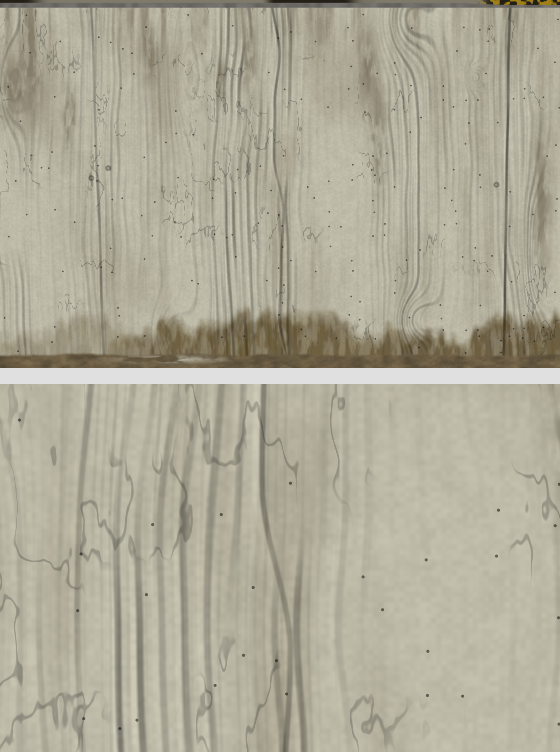
Top: the whole. Bottom: its middle third, enlarged.
Give the GLSL for this texture, as a WebGL 2 fragment shader.

```glsl
#version 300 es
precision highp float;
// Board-marked concrete wall with water stains, moss at the foot, a coping
// strip above and bare earth below. Wood grain lines are contours of a phase
// field that bulges around each knot.
uniform vec2 u_resolution;
out vec4 fragColor;

const vec3 CONCRETE = vec3(0.745, 0.733, 0.662), WEATHERED = vec3(0.65, 0.63, 0.55);
const vec3 STAIN = vec3(0.49, 0.46, 0.385), EARTH = vec3(0.41, 0.355, 0.26);
const vec3 MOSS = vec3(0.42, 0.36, 0.22), COPING = vec3(0.43, 0.42, 0.40);
const vec3 SHADOW = vec3(0.14, 0.12, 0.09), LEAF = vec3(0.62, 0.50, 0.08);

// Centre and radii
const vec4 KNOTS[7] = vec4[7](
  vec4(0.03, 0.77, 0.04, 0.11), vec4(1.10, 0.95, 0.07, 0.10), vec4(0.51, 0.81, 0.04, 0.16),
  vec4(1.29, 0.79, 0.02, 0.03), vec4(1.13, 0.13, 0.05, 0.06), vec4(0.47, 0.09, 0.05, 0.08),
  vec4(1.47, 0.30, 0.04, 0.15));
const vec4 STAINS[9] = vec4[9](
  vec4(1.00, 0.82, 0.025, 0.10), vec4(1.03, 0.62, 0.02, 0.13), vec4(0.41, 0.85, 0.02, 0.08),
  vec4(0.19, 0.68, 0.02, 0.09), vec4(0.09, 0.82, 0.03, 0.12), vec4(0.03, 0.76, 0.04, 0.09),
  vec4(0.68, 0.85, 0.02, 0.10), vec4(0.60, 0.78, 0.015, 0.06), vec4(1.47, 0.45, 0.025, 0.18));
// Centre, half width and depth of each group of grain lines
const vec3 BANDS[6] = vec3[6](
  vec3(0.62, 0.075, 0.85), vec3(0.775, 0.03, 0.9), vec3(0.25, 0.05, 0.45),
  vec3(0.06, 0.06, 0.5), vec3(1.11, 0.09, 0.5), vec3(1.42, 0.06, 0.5));
// Foot, top, depth and sway of each board joint
const vec4 JOINTS[3] = vec4[3](vec4(0.283, 0.248, 0.6, 0.004),
  vec4(1.367, 1.386, 0.9, 0.004), vec4(0.77, 0.748, 0.6, 0.03));
const vec2 HOLES[3] = vec2[3](vec2(1.349, 0.498), vec2(0.248, 0.516), vec2(0.294, 0.543));

float hash(vec2 p) {
  p = fract(p * vec2(123.34, 345.45));
  p += dot(p, p + 34.35);
  return fract(p.x * p.y);
}
float noise(vec2 p) {
  vec2 i = floor(p), f = fract(p);
  f = f * f * (3.0 - 2.0 * f);
  return mix(mix(hash(i), hash(i + vec2(1, 0)), f.x),
             mix(hash(i + vec2(0, 1)), hash(i + vec2(1, 1)), f.x), f.y);
}
float fbm(vec2 p) {
  float sum = 0.0, gain = 0.53;
  for (int i = 0; i < 4; i++, gain *= 0.5, p = p * 2.03 + 17.1) sum += gain * noise(p);
  return sum;
}
float blob(vec2 p, vec4 spot) {
  vec2 d = (p - spot.xy) / spot.zw;
  return exp(-dot(d, d));
}
// Soft line of given half width around d = 0
float stroke(float d, float halfWidth, float soft) {
  return 1.0 - smoothstep(halfWidth, halfWidth + soft, abs(d));
}
float grainPhase(vec2 p, float rate) {
  float phase = rate * p.x + 3.0 * noise(p * vec2(5.0, 2.2)) + 0.7 * noise(p * vec2(18.0, 9.0));
  for (int i = 0; i < 7; i++) phase += 5.0 * blob(p, KNOTS[i]);
  return phase;
}
// Grooves at whole phases, each fading along its length
float grooves(float phase, float y, float slope) {
  float id = floor(phase + 0.5);
  float depth = mix(0.25, 1.0, hash(vec2(id, 3.0))) * smoothstep(0.15, 0.7, noise(vec2(id * 7.3, y * 5.0)));
  return depth * stroke(phase - id, 0.06, 0.14 + slope) * min(1.0, 0.5 / slope);
}
float grainDepth(vec2 p) {
  float depth = 0.1 + 0.25 * smoothstep(0.45, 0.8, noise(p * vec2(9.0, 1.5)));
  for (int i = 0; i < 6; i++) depth += BANDS[i].z * exp(-pow(abs(p.x - BANDS[i].x) / BANDS[i].y, 2.0));
  return min(depth, 1.0) * (1.0 - 0.8 * blob(p, vec4(0.9, 0.5, 0.09, 0.6)));
}

vec3 wall(vec2 p, float px) {
  // Mottled cement, greyer towards the top
  float streak = fbm(p * vec2(45.0, 3.0) + 5.0);
  float age = 0.55 * fbm(p * vec2(9.0, 4.0)) + 0.45 * streak + 0.13 * smoothstep(0.4, 1.0, p.y);
  vec3 col = mix(CONCRETE, WEATHERED, 0.85 * smoothstep(0.42, 0.85, age));
  col *= 0.945 + 0.05 * noise(p * 210.0) + 0.06 * fbm(p * 45.0);
  // Water stains and drips
  float speckle = smoothstep(0.3, 0.62, fbm(p * vec2(70.0, 22.0)));
  float wet = 0.55 * smoothstep(0.72, 1.0, p.y) * smoothstep(0.48, 0.75, streak);
  vec2 bent = p + 0.015 * (fbm(p * 14.0) - 0.5);
  for (int i = 0; i < 9; i++) wet += 0.8 * blob(bent, STAINS[i]);
  col = mix(col, STAIN, min(wet, 0.85) * mix(0.3, 1.0, speckle));
  // Moss climbing in ragged tongues
  float edge = 0.035 + 0.07 * noise(vec2(p.x * 8.0, 2.0)) + 0.05 * noise(vec2(p.x * 55.0, 7.0));
  float moss = 1.0 - smoothstep(edge - 0.025, edge + 0.03, p.y + 0.03 * fbm(p * 40.0) - 0.03);
  moss *= mix(0.4, 0.95, smoothstep(0.25, 0.42, p.x)) * mix(0.65, 1.0, speckle);
  col = mix(col, mix(MOSS, EARTH, noise(p * 30.0)), moss);
  // Coarse and fine grain with a lit lip beside each groove
  float depth = grainDepth(p), coarse = grainPhase(p, 52.0), fine = grainPhase(p, 125.0);
  float slope = fwidth(coarse), fineSlope = fwidth(fine);
  col *= 1.0 - depth * (0.36 * grooves(coarse, p.y, slope) - 0.09 * grooves(coarse + 0.28, p.y, slope)
    + 0.1 * grooves(fine, p.y, fineSlope));
  // Board joints and tie holes
  for (int i = 0; i < 3; i++) {
    vec4 j = JOINTS[i];
    float d = p.x - mix(j.x, j.y, p.y) - j.w * (noise(vec2(p.y * 7.0, j.x * 40.0)) - 0.5);
    float worn = j.z * mix(0.4, 1.0, noise(vec2(p.y * 12.0, j.x * 90.0)));
    col *= 1.0 - worn * (0.6 * stroke(d, 0.001, 0.002 + px) - 0.1 * stroke(d + 0.006, 0.001, 0.004));
    float r = length(p - HOLES[i]);
    col *= 1.0 - 0.16 * stroke(r, 0.005, px) - 0.2 * stroke(r - 0.006, 0.001, px);
  }
  // Hairline cracks and air pits
  float crack = stroke(fbm(p * vec2(24.0, 9.0)) - 0.5, 0.004, 0.014);
  col *= 1.0 - 0.2 * crack * smoothstep(0.55, 0.75, noise(p * 11.0 + 3.0));
  vec2 cell = floor(p * 32.0), offset = 0.2 + 0.6 * vec2(hash(cell), hash(cell + 9.0));
  float pit = stroke(length(p * 32.0 - cell - offset), 0.03, 32.0 * px);
  return col * (1.0 - 0.5 * pit * step(0.87, hash(cell + 31.0)));
}
vec3 ground(vec2 p) {
  vec3 col = EARTH * (0.72 + 0.55 * fbm(p * vec2(40.0, 70.0)));
  float flakes = blob(p, vec4(0.47, 0.024, 0.13, 0.01)) * smoothstep(0.35, 0.6, fbm(p * vec2(22.0, 90.0)));
  return mix(col, CONCRETE, 0.9 * flakes);
}
void main() {
  vec2 p = gl_FragCoord.xy / u_resolution.y;
  float foot = 0.028 + 0.012 * fbm(vec2(p.x * 14.0, 1.0)), rim = 0.992 - 0.006 * smoothstep(1.2, 1.4, p.x);
  vec3 col = mix(ground(p), wall(p, 1.0 / u_resolution.y), smoothstep(foot - 0.004, foot + 0.006, p.y));
  col = mix(col, COPING * (0.9 + 0.2 * noise(p * 60.0)), smoothstep(0.977, 0.981, p.y));
  vec3 beyond = mix(SHADOW, WEATHERED, 0.7 * smoothstep(0.4, 0.6, noise(vec2(p.x * 6.0, 1.0))));
  vec3 leaves = mix(SHADOW, LEAF, smoothstep(0.4, 0.65, noise(p * 110.0)));
  beyond = mix(beyond, leaves, smoothstep(1.29, 1.34, p.x));
  fragColor = vec4(mix(col, beyond, smoothstep(rim - 0.001, rim + 0.002, p.y)), 1.0);
}
```
